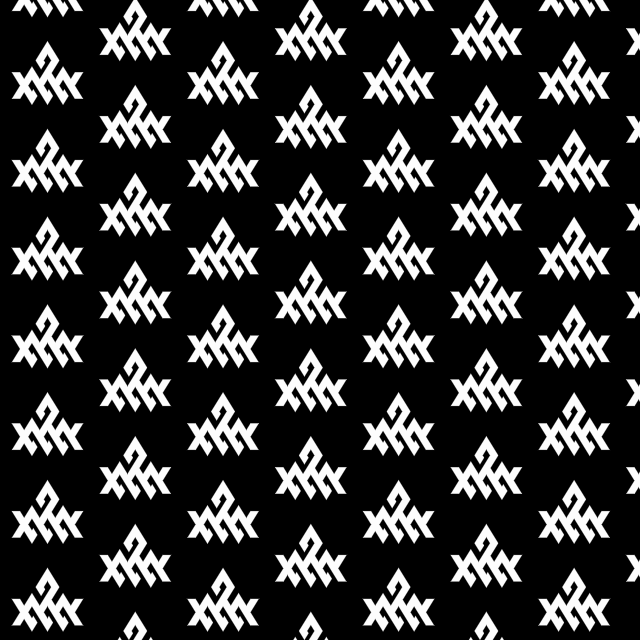
A Shadertoy shader for this pattern:

```glsl
// White woven emblems on black, set in staggered columns.
// Each emblem is a union of slanted bars in a skewed frame (a, b):
// a is constant along rising strokes, b along falling strokes.

const float COLUMN_PITCH = 0.13715;          // also the row pitch
const vec2  FIRST_APEX = vec2(0.0742, 0.0642); // from the top left
const float STRAND_STEP = 0.0243;            // spacing of parallel strands
const float SLOPE = 1.62;                    // rise over run of a strand
const float STROKE = 0.536;                  // strand width, in steps
const float BARB = 0.18;                     // stub beyond a hook's corner
const float CORNER = 0.035;                  // corner rounding
const float WING_TOP = 2.0;
const float WING_BOTTOM = 3.71;
const vec3  INK = vec3(0.992);
const vec3  GROUND = vec3(0.0);

// Distance to a rounded bar spanning lo..hi in the skewed frame.
float bar(vec2 q, vec2 lo, vec2 hi) {
    vec2 d = abs(q - 0.5 * (lo + hi)) - 0.5 * (hi - lo) + CORNER;
    float skewed = length(max(d, 0.0)) + min(max(d.x, d.y), 0.0) - CORNER;
    return skewed / length(vec2(1.0, 1.0 / SLOPE));
}

// Open hook at the apex, with a barbed foot on its left arm.
float apexHook(vec2 q) {
    float leftArm = bar(q, vec2(0.0), vec2(STROKE, 1.0 + STROKE));
    float rightArm = bar(q, vec2(0.0), vec2(1.0 + STROKE, STROKE));
    float foot = bar(q, vec2(0.0, 1.0), vec2(STROKE + BARB, 1.0 + STROKE));
    return min(min(leftArm, rightArm), foot);
}

// One falling strand, its upturned barb, and the rising strand above the gap.
float lowerFold(vec2 q, float n) {
    vec2 corner = vec2(n + 1.0, 3.0 - n);
    vec2 tip = corner + STROKE;
    float falling = bar(q, vec2(max(n - 1.0, 0.0), corner.y), tip);
    float barb = bar(q, corner - vec2(0.0, BARB), tip);
    float rising = bar(q, vec2(corner.x, 0.0), tip - vec2(0.0, 1.0));
    return min(min(falling, barb), rising);
}

// Crossed side strands with level ends; swap q to get the opposite side.
float wing(vec2 q, float depth) {
    float upper = bar(q, vec2(-2.0, 3.0), vec2(STROKE, 3.0 + STROKE));
    float lower = bar(q, vec2(0.0, 2.0), vec2(STROKE, 5.0));
    return min(max(upper, WING_TOP - depth), max(lower, depth - WING_BOTTOM));
}

// Emblem distance in strand steps; p starts at the apex, y points down.
float emblem(vec2 p) {
    vec2 q = vec2(p.y / SLOPE + p.x, p.y / SLOPE - p.x);
    float d = apexHook(q);
    for (int n = 0; n < 3; n++) {
        d = min(d, lowerFold(q, float(n)));
    }
    return min(d, min(wing(q, p.y), wing(q.yx, p.y)));
}

// Position relative to the apex of the nearest emblem in its column.
vec2 staggeredCell(vec2 p) {
    vec2 cell = (p - FIRST_APEX) / COLUMN_PITCH;
    float column = floor(cell.x + 0.5);
    float margin = 0.13;
    cell.x -= column;
    cell.y = fract(cell.y - 0.5 * mod(column, 2.0) + margin) - margin;
    return cell * COLUMN_PITCH;
}

void mainImage(out vec4 fragColor, in vec2 fragCoord) {
    vec2 uv = fragCoord / iResolution.xy;
    vec2 fromTop = vec2(uv.x, 1.0 - uv.y);

    float d = emblem(staggeredCell(fromTop) / STRAND_STEP) * STRAND_STEP;
    float edge = 0.75 / iResolution.y;
    float cover = 1.0 - smoothstep(-edge, edge, d);

    fragColor = vec4(mix(GROUND, INK, cover), 1.0);
}
```
